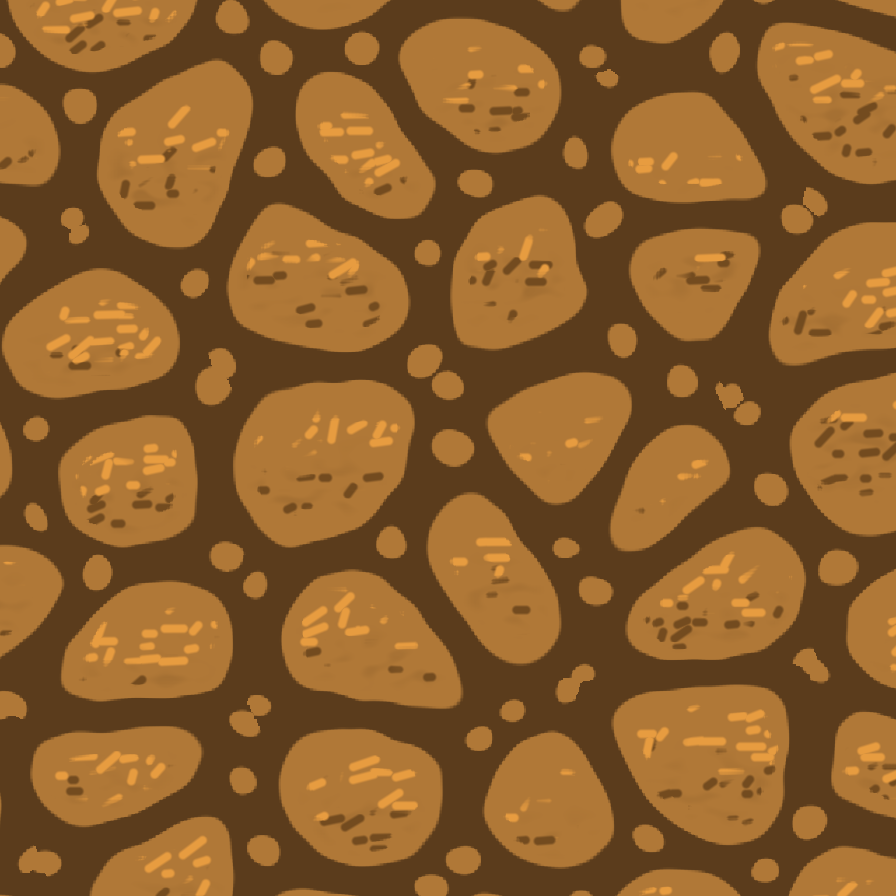
This texture is drawn by a Shadertoy shader. Its source:

```glsl
// Cobbled wall: rounded tan stones with dabs of light and shade, pebbles in dark mortar.

const vec3 MORTAR = vec3(0.355, 0.235, 0.110);
const vec3 STONE  = vec3(0.690, 0.470, 0.215);
const vec3 LIGHT  = vec3(0.905, 0.610, 0.250);
const vec3 SHADE  = vec3(0.430, 0.280, 0.115);

const vec2 STONE_CELL = vec2(0.217, 0.179);
const vec2 DAB_CELL = vec2(0.026, 0.016);
const float STAIRS = 256.0;

struct Stone {
    float edge;    // rounded distance to the cell border, positive inside
    vec2 offset;   // position relative to the stone centre
    float pebble;  // signed distance to the pebble at the nearest junction
};

vec2 hash22(vec2 p) {
    vec3 q = fract(p.xyx * vec3(0.1031, 0.1030, 0.0973));
    q += dot(q, q.yzx + 33.33);
    return fract((q.xx + q.yz) * q.zy);
}

float gradientDot(vec2 cell, vec2 f, vec2 corner) {
    return dot(hash22(cell + corner) * 2.0 - 1.0, f - corner);
}

float gradientNoise(vec2 p) {
    vec2 i = floor(p), f = p - i;
    vec2 u = f * f * f * (f * (f * 6.0 - 15.0) + 10.0);
    float low = mix(gradientDot(i, f, vec2(0, 0)), gradientDot(i, f, vec2(1, 0)), u.x);
    float high = mix(gradientDot(i, f, vec2(0, 1)), gradientDot(i, f, vec2(1, 1)), u.x);
    return mix(low, high, u.y);
}

vec2 warp(vec2 p, float frequency, float amount) {
    vec2 q = p * frequency;
    return p + amount * vec2(gradientNoise(q + 11.3), gradientNoise(q + 47.9));
}

// Soft stair steps along outlines, continuous so edges stay smooth
vec2 stairStep(vec2 p, float steps) {
    vec2 t = p * steps;
    return (floor(t) + smoothstep(0.15, 0.85, fract(t))) / steps;
}

vec2 siteAt(vec2 cell) {
    return (cell + 0.5 + 0.74 * (hash22(cell + 71.0) - 0.5)) * STONE_CELL;
}

// Point equally far from three sites
vec2 circumcentre(vec2 a, vec2 b, vec2 c) {
    vec2 u = b - a, v = c - a;
    float uu = dot(u, u), vv = dot(v, v);
    float area = 2.0 * (u.x * v.y - u.y * v.x);
    return a + vec2(v.y * uu - u.y * vv, u.x * vv - v.x * uu) / area;
}

Stone stoneAt(vec2 p, float rounding) {
    vec2 base = floor(p / STONE_CELL);
    vec2 a = vec2(9.0), b = a, c = a;
    vec3 nearest = vec3(99.0);
    for (int y = -2; y <= 2; y++)
    for (int x = -2; x <= 2; x++) {
        vec2 site = siteAt(base + vec2(x, y));
        float d = distance(p, site);
        if (d < nearest.x) { nearest = vec3(d, nearest.xy); c = b; b = a; a = site; }
        else if (d < nearest.y) { nearest.yz = vec2(d, nearest.y); c = b; b = site; }
        else if (d < nearest.z) { nearest.z = d; c = site; }
    }
    float total = 0.0;
    for (int y = -2; y <= 2; y++)
    for (int x = -2; x <= 2; x++) {
        vec2 site = siteAt(base + vec2(x, y));
        vec2 apart = site - a;
        if (dot(apart, apart) > 1e-6)
            total += exp(-rounding * dot(0.5 * (a + site) - p, normalize(apart)));
    }
    float radius = mix(0.013, 0.021, hash22((a + b + c) * 50.0).x);
    return Stone(-log(total) / rounding, p - a, distance(p, circumcentre(a, b, c)) - radius);
}

// Scattered short strokes, mostly level; density from 0 to 1 controls how many
float dabs(vec2 p, float density, float halfLength, float radius, float seed) {
    vec2 base = floor(p / DAB_CELL);
    float mask = 0.0;
    for (int y = -1; y <= 1; y++)
    for (int x = -1; x <= 1; x++) {
        vec2 cell = base + vec2(x, y);
        vec2 place = hash22(cell + seed), style = hash22(cell + seed + 37.0);
        float weight = clamp((density - hash22(cell + seed + 83.0).x) * 8.0, 0.0, 1.0);
        vec2 q = p - (cell + mix(vec2(0.2), vec2(0.8), place)) * DAB_CELL;
        float angle = 1.4 * pow(style.x * 2.0 - 1.0, 3.0);
        vec2 along = vec2(cos(angle), sin(angle));
        float reach = halfLength * mix(0.15, 1.0, style.y);
        float d = length(q - along * clamp(dot(q, along), -reach, reach)) - radius * weight;
        mask = max(mask, weight * (1.0 - smoothstep(-0.0018, 0.0018, d)));
    }
    return mask;
}

float band(float y, float centre, float width) {
    float t = (y - centre) / width;
    return exp(-t * t);
}

void mainImage(out vec4 fragColor, in vec2 fragCoord) {
    vec2 uv = fragCoord / iResolution.y;
    vec2 p = warp(warp(stairStep(uv, STAIRS), 7.0, 0.026), 24.0, 0.006);
    Stone stone = stoneAt(p + 3.0, 42.0);

    // Stones and pebbles over mortar
    float body = stone.edge - 0.0135;
    float solid = smoothstep(-0.0015, 0.0015, max(body, -stone.pebble));

    // Light dabs above the middle, dark dabs below
    float inner = smoothstep(0.006, 0.026, body);
    float clump = 1.0 + 0.8 * gradientNoise(uv * 14.0);
    float lightDensity = 0.58 * inner * clump * band(stone.offset.y, 0.017, 0.034);
    float darkDensity = 0.62 * inner * clump * band(stone.offset.y, -0.036, 0.034);
    float lights = dabs(uv, lightDensity, 0.014, 0.0046, 5.0);
    float darks = dabs(uv + 0.007, darkDensity, 0.010, 0.0046, 131.0);
    float smudge = 0.3 * darkDensity * smoothstep(0.0, 0.4, gradientNoise(uv * vec2(35.0, 60.0)));

    vec3 colour = mix(STONE, SHADE, smudge);
    colour = mix(colour, SHADE, darks * 0.92);
    colour = mix(colour, LIGHT, lights);
    fragColor = vec4(mix(MORTAR, colour, solid), 1.0);
}
```
